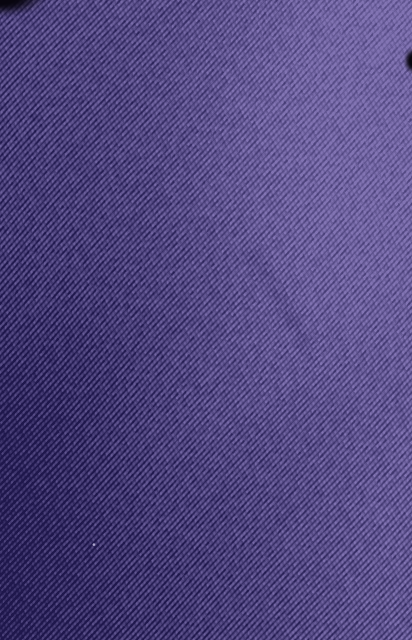
Write a Shadertoy shader that draws this texture.

```glsl
vec2 hash2(vec2 p) {
    vec3 q = fract(p.xyx * vec3(0.1031, 0.1030, 0.0973));
    q += dot(q, q.yzx + 33.33);
    return fract((q.xx + q.yz) * q.zy);
}

// Distance to the nearest scattered point
float cellular(vec2 p) {
    vec2 cell = floor(p);
    float nearest = 2.0;
    for (int y = -1; y <= 1; y++) {
        for (int x = -1; x <= 1; x++) {
            vec2 c = cell + vec2(x, y);
            nearest = min(nearest, length(c + hash2(c) - p));
        }
    }
    return nearest;
}

float segmentDistance(vec2 p, vec2 a, vec2 b) {
    vec2 d = b - a;
    return length(p - a - d * clamp(dot(p - a, d) / dot(d, d), 0.0, 1.0));
}

void mainImage(out vec4 fragColor, in vec2 fragCoord) {
    vec2 uv = fragCoord / iResolution.xy;
    vec2 p = vec2(uv.x * 0.645, uv.y);

    // Slow drift of the weave
    vec2 w = p + 0.002 * vec2(sin(p.y * 9.0 + 2.0 * sin(p.x * 7.0)),
                              sin(p.x * 11.0 + p.y * 5.0));

    // Twill ribs: about 67 across and 98 down, with narrow grooves
    float rib = w.y * 98.0 - w.x * 104.0;
    float wave = sin(6.28318 * rib);
    float ribTone = wave - 0.25 * wave * wave + 0.12;

    // Fine yarn ticks that cross each rib
    float yarn = w.x * 145.0 + w.y * 70.0;
    float ticks = sin(6.28318 * yarn) * (0.7 + 0.3 * wave);
    float fibre = hash2(floor(vec2(rib * 2.0, yarn))).x - 0.5;
    float mottle = cellular(p * vec2(150.0, 170.0)) - 0.5;

    // Light from the upper right, shade along the left and at its foot
    vec2 toShade = uv - vec2(0.0, 0.12);
    vec2 toLight = uv - vec2(0.85, 0.75);
    float light = 0.44 * (uv.x - 0.5) + 0.20 * (uv.y - 0.5);
    light -= 0.28 * exp(-6.0 * dot(toShade, toShade));
    light += 0.18 * exp(-6.0 * dot(toLight, toLight));
    light += 0.04 * sin(uv.x * 8.0 - uv.y * 6.0 + sin(uv.y * 9.0));

    float tone = 0.55 + light + mix(0.34, 0.20, uv.x * uv.y) * ribTone
               + 0.13 * ticks + 0.25 * fibre - 0.18 * mottle;

    // Soft crease
    float crease = segmentDistance(p, vec2(0.40, 0.60), vec2(0.48, 0.46));
    tone -= 0.12 * exp(-crease * crease * 7000.0);

    vec3 shade = vec3(0.15, 0.12, 0.33);
    vec3 sheen = vec3(0.45, 0.40, 0.64);
    vec3 color = mix(shade, sheen, clamp(tone, -0.1, 1.2));

    // Pale speck of lint
    float lint = length(p - vec2(0.147, 0.149));
    color = mix(color, vec3(0.68, 0.65, 0.80), 1.0 - smoothstep(0.001, 0.003, lint));

    // Dark gaps at the top left corner and the right edge
    float corner = length((p - vec2(0.0, 1.005)) / vec2(0.062, 0.026));
    float notch = length((p - vec2(0.648, 0.905)) / vec2(0.014, 0.018));
    float gap = smoothstep(0.4, 1.3, min(corner, notch));
    color = mix(vec3(0.03, 0.02, 0.06), color, gap);

    fragColor = vec4(color, 1.0);
}
```
